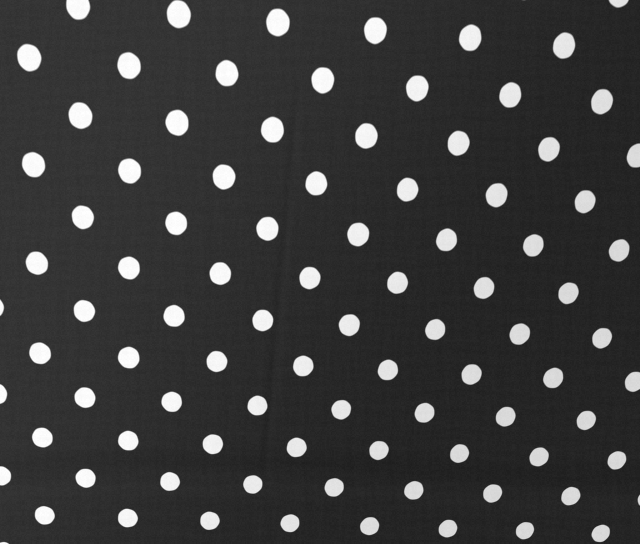
A Shadertoy shader for this pattern:

```glsl
// Staggered white polka dots on dark woven cloth, seen in slight perspective.

const float PI = 3.14159265;
const vec2 DOT_RADIUS = vec2(0.119, 0.245);  // in lattice columns and rows
const float DOT_SIZE = 0.0165;               // mean dot radius on the canvas

float hash(vec2 p) {
    vec3 q = fract(p.xyx * 0.1031);
    q += dot(q, q.yzx + 33.33);
    return fract((q.x + q.y) * q.z);
}

float bump(float x, float width) {
    return exp(-x * x / (width * width));
}

// Uneven threads running along one axis, as layered sines.
float threads(float across, float along) {
    float sum = 0.0;
    float freq = 190.0;
    for (int i = 0; i < 4; i++) {
        float phase = float(i) * 2.1;
        float bend = 1.5 * sin(along * (11.0 + 7.0 * phase) + phase);
        float strength = 0.6 + 0.4 * sin(along * 23.0 + across * 17.0 + phase);
        sum += strength * sin(across * freq + bend + phase);
        freq *= 1.47;
    }
    return sum * 0.25;
}

// Canvas point (y down) to lattice columns and rows, undoing the perspective.
vec2 toLattice(vec2 p) {
    mat3 view = mat3(0.15794, 0.01277, 0.00943,
                     0.00385, 0.08754, 0.01996,
                     0.04430, 0.08980, 1.0);
    float sag = 0.0033 * sin(PI * clamp(p.y / 0.8516, 0.0, 1.0));
    vec3 q = inverse(view) * vec3(p - sag * vec2(0.7, 1.0), 1.0);
    return q.xy / q.z;
}

// Approximate canvas distance to the nearest dot, odd rows shifted by half.
float dotDistance(vec2 q, vec2 radius) {
    float row = round(q.y);
    float shift = 0.5 * mod(row, 2.0);
    float column = round(q.x - shift);
    vec2 id = vec2(column, row) + 40.0;
    vec2 jitter = vec2(hash(id), hash(id + 17.3)) - 0.5;
    vec2 local = (q - vec2(column + shift, row) - jitter * vec2(0.008, 0.02)) / radius;

    float angle = atan(local.y, local.x);
    float wobble = 0.012 * sin(3.0 * angle + 6.0 * jitter.x)
                 + 0.010 * sin(7.0 * angle + 9.0 * jitter.y);
    float size = 1.0 + 0.04 * (hash(id + 5.7) - 0.5) + wobble;
    return (length(local) - size) * DOT_SIZE;
}

// Soft crease down the middle and shallow bands near the bottom.
float folds(vec2 p) {
    float crease = p.x - 0.473 + 0.087 * p.y;
    float reach = smoothstep(0.08, 0.25, p.y) * (1.0 - smoothstep(0.65, 0.8, p.y));
    float vertical = reach * (0.008 * bump(crease - 0.010, 0.008) - 0.014 * bump(crease, 0.006));
    float level = p.y + 0.012 * sin(p.x * 5.0);
    float horizontal = 0.008 * bump(level - 0.775, 0.014) - 0.012 * bump(level - 0.730, 0.018);
    return vertical + horizontal;
}

void mainImage(out vec4 fragColor, in vec2 fragCoord) {
    vec2 p = vec2(fragCoord.x, iResolution.y - fragCoord.y) / iResolution.x;

    // Light falls off from upper left to lower right.
    float falloff = 0.8 * p.x + 0.5 * p.y;
    float weave = threads(p.y, p.x) + threads(p.x, p.y);
    float grain = hash(floor(p * 512.0)) - 0.5;

    float cloth = mix(0.206, 0.142, smoothstep(0.2, 0.9, falloff));
    cloth += 0.009 * weave + 0.022 * grain + folds(p);

    float white = mix(0.985, 0.85, smoothstep(0.4, 1.0, falloff));
    white += 0.010 * weave + 0.018 * grain;

    float edge = max(0.0015, 0.8 / iResolution.x);
    float ink = 1.0 - smoothstep(-edge, edge, dotDistance(toLattice(p), DOT_RADIUS));
    fragColor = vec4(vec3(mix(cloth, white, ink)), 1.0);
}
```
